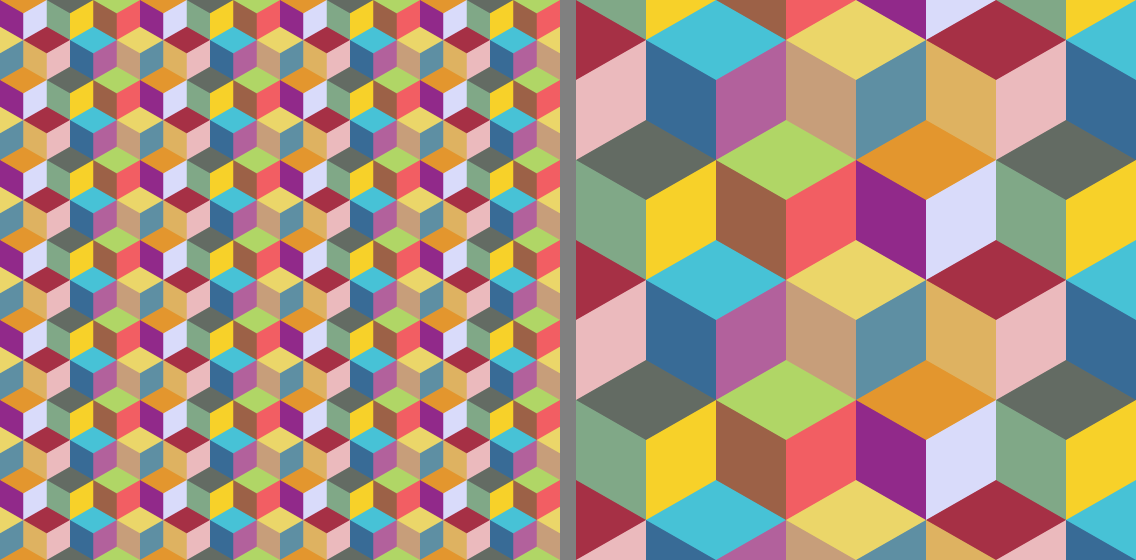
Left: the whole. Right: its middle third, enlarged.
Write a WebGL 2 fragment shader that draws this pattern.

```glsl
#version 300 es
precision highp float;
// Seamless tumbling blocks: staggered rows of isometric cubes in six colourways.

#define REPEATS_X 4.0      // colour repeats across
#define REPEATS_Y 7.0      // colour repeats down
#define CUBES_PER_REPEAT 3 // cubes in one repeat of a row
#define AA_GRID 4          // antialiasing samples per axis

uniform vec2 u_resolution;
out vec4 fragColor;

// Each cube lists its top, left and right face.
const vec3 UPPER_ROW[9] = vec3[9](
  vec3(0.89, 0.59, 0.18), vec3(0.57, 0.16, 0.54), vec3(0.85, 0.86, 0.98),
  vec3(0.39, 0.42, 0.39), vec3(0.50, 0.66, 0.53), vec3(0.97, 0.82, 0.16),
  vec3(0.69, 0.84, 0.40), vec3(0.61, 0.38, 0.28), vec3(0.95, 0.37, 0.39));

const vec3 LOWER_ROW[9] = vec3[9](
  vec3(0.92, 0.84, 0.41), vec3(0.78, 0.62, 0.48), vec3(0.37, 0.56, 0.64),
  vec3(0.65, 0.19, 0.27), vec3(0.87, 0.70, 0.38), vec3(0.92, 0.73, 0.74),
  vec3(0.28, 0.76, 0.84), vec3(0.22, 0.42, 0.59), vec3(0.70, 0.38, 0.61));

// Cube units: half a cube wide, a quarter of a cube high, y pointing down.
const vec2 CUBE_STEP = vec2(2.0, 6.0);
const vec2 UPPER_CENTRE = vec2(1.0, 1.0);
const vec2 LOWER_CENTRE = vec2(0.0, 4.0);

// Lattice index of the nearest cube in one set of rows.
vec2 nearestCube(vec2 p, vec2 firstCentre) {
  return floor((p - firstCentre) / CUBE_STEP + 0.5);
}

// Face of a cube at an offset from its centre: 0 top, 1 left, 2 right.
int faceIndex(vec2 offset) {
  if (offset.y < -abs(offset.x)) return 0;
  return offset.x < 0.0 ? 1 : 2;
}

// Position of a cube within the repeating colour sequence.
int colourway(float column) {
  return int(mod(column + 0.5, float(CUBES_PER_REPEAT)));
}

vec3 cubeColour(vec2 p) {
  // The upper cube's hexagon owns the point, or else the lower cube does.
  vec2 cell = nearestCube(p, UPPER_CENTRE);
  vec2 offset = p - UPPER_CENTRE - cell * CUBE_STEP;
  if (abs(offset.x) + abs(offset.y) < 2.0)
    return UPPER_ROW[3 * colourway(cell.x) + faceIndex(offset)];

  cell = nearestCube(p, LOWER_CENTRE);
  offset = p - LOWER_CENTRE - cell * CUBE_STEP;
  return LOWER_ROW[3 * colourway(cell.x) + faceIndex(offset)];
}

void main() {
  vec2 cubeUnits = vec2(REPEATS_X * float(CUBES_PER_REPEAT), REPEATS_Y) * CUBE_STEP;

  // Average a grid of samples to smooth the edges.
  vec3 sum = vec3(0.0);
  for (int j = 0; j < AA_GRID; j++) {
    for (int i = 0; i < AA_GRID; i++) {
      vec2 jitter = (vec2(i, j) + 0.5) / float(AA_GRID) - 0.5;
      vec2 uv = (gl_FragCoord.xy + jitter) / u_resolution;
      sum += cubeColour(vec2(uv.x, 1.0 - uv.y) * cubeUnits);
    }
  }
  fragColor = vec4(sum / float(AA_GRID * AA_GRID), 1.0);
}
```
